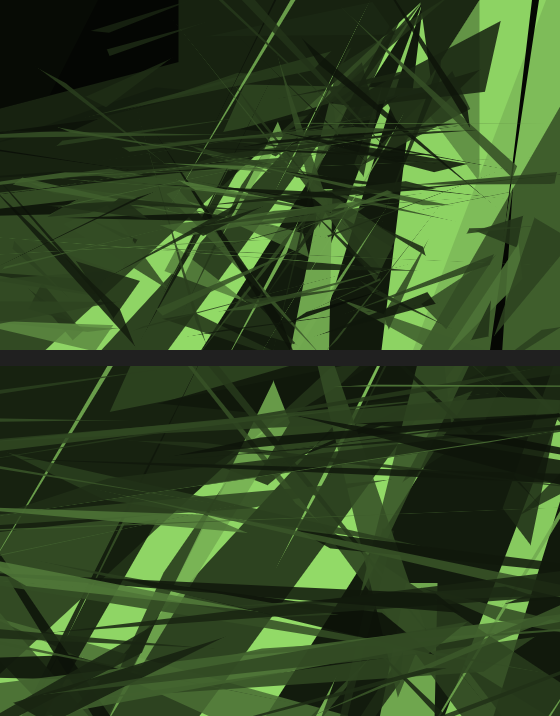
Top: the whole. Bottom: its middle third, enlarged.
This background is drawn by a Shadertoy shader. Its source:

```glsl
// Overlapping angular shards in shades of one green, like splintered glass.
// A fan of rays and a few broad facets set the light and dark zones; loops
// then scatter translucent triangles over them, one family per direction.

float hash(float n) {
    return fract(sin(n * 12.9898) * 43758.5453);
}

// Coverage of a shape from its signed distance, smoothed over one pixel
float fill(float d) {
    return clamp(0.5 - d * iResolution.y, 0.0, 1.0);
}

// Signed distance to the line a-b, negative on its left
float side(vec2 p, vec2 a, vec2 b) {
    vec2 e = b - a;
    return dot(p - a, vec2(e.y, -e.x)) / length(e);
}

// Counter-clockwise triangle with sharp tips
float triangle(vec2 p, vec2 a, vec2 b, vec2 c) {
    return fill(max(side(p, a, b), max(side(p, b, c), side(p, c, a))));
}

// Broad zones of light and dark
float facets(vec2 p) {
    vec2 apex = vec2(1.21, 1.0);
    float tone = mix(0.15, 0.33, fill(side(p, vec2(1.0, 0.56), vec2(0.0, 0.45))));

    // Black upper left corner
    float corner = max(side(p, vec2(0.0, 0.69), vec2(0.5, 0.82)), p.x - 0.51);
    tone = mix(tone, 0.025, fill(corner));
    tone = mix(tone, 0.07, fill(max(corner, side(p, vec2(0.28, 1.0), vec2(0.0, 0.45)) * -1.0)) * 0.5);

    // Rays from the apex, painted left to right
    float feet[7] = float[](0.13, 0.29, 0.48, 0.575, 0.83, 0.90, 1.09);
    float tones[7] = float[](0.95, 0.30, 0.97, 0.12, 0.90, 0.11, 0.94);
    for (int i = 0; i < 7; i++)
        tone = mix(tone, tones[i], fill(side(p, apex, vec2(feet[i], 0.0))));

    // Pale column in the dark ray
    float column = max(side(p, vec2(0.92, 0.46), vec2(0.83, 0.0)), -side(p, vec2(0.95, 0.46), vec2(0.94, 0.0)));
    tone = mix(tone, 0.74, fill(max(column, p.y - 0.46)));

    // Shaded facets at the upper right
    tone = mix(tone, 0.66, triangle(p, vec2(1.37, 1.0), vec2(1.19, 0.72), vec2(1.37, 0.48)));
    tone = mix(tone, 0.18, triangle(p, vec2(1.37, 1.0), vec2(1.2, 1.0), vec2(1.23, 0.78)));
    tone = mix(tone, 0.22, triangle(p, vec2(1.37, 0.80), vec2(1.10, 0.72), vec2(1.16, 0.60)));

    // Lit strip and dim lower right corner
    tone = mix(tone, 0.84, fill(side(p, vec2(1.18, 0.0), vec2(1.56, 1.0)) * -1.0));
    tone = mix(tone, 0.42, fill(-side(p, vec2(1.20, 0.0), vec2(1.62, 0.73))));

    // Black crack down the right side
    tone = mix(tone, 0.03, triangle(p, vec2(1.54, 1.0), vec2(1.52, 1.0), vec2(1.445, 0.37)));
    tone = mix(tone, 0.03, triangle(p, vec2(1.465, 0.46), vec2(1.40, 0.0), vec2(1.435, 0.0)));
    return tone;
}

// Family of wedges: aim is angle and spread, size is length and half width
void shards(inout float tone, vec2 p, float seed, int count, vec2 center,
            vec2 extent, vec2 aim, vec2 size, vec2 shades) {
    for (int i = 0; i < count; i++) {
        float key = seed + float(i) * 9.0;
        vec2 mid = center + extent * (2.0 * vec2(hash(key), hash(key + 1.0)) - 1.0);
        float angle = aim.x + aim.y * (2.0 * hash(key + 2.0) - 1.0);
        vec2 along = vec2(cos(angle), sin(angle)) * (hash(key + 3.0) < 0.5 ? -1.0 : 1.0);
        vec2 across = vec2(-along.y, along.x);
        float reach = size.x * (0.3 + 0.7 * hash(key + 4.0));
        float width = size.y * (0.12 + pow(hash(key + 5.0), 2.0));
        vec2 back = mid - along * reach * 0.5;
        vec2 skew = along * reach * 0.5 * (hash(key + 6.0) - 0.5);
        float cover = triangle(p, mid + along * reach * 0.5, back + across * width, back - across * width + skew);
        float shade = mix(shades.x, shades.y, pow(hash(key + 7.0), 1.6));
        shade *= smoothstep(-0.2, 0.6, mid.x - mid.y + 0.9); // dim near the black corner
        tone = mix(tone, shade, cover * 0.86);
    }
}

void mainImage(out vec4 fragColor, in vec2 fragCoord) {
    vec2 p = fragCoord / iResolution.y;
    float tone = facets(p);

    // Chunky facets: dark above, mid green below
    shards(tone, p, 11.0, 16, vec2(0.72, 0.80), vec2(0.45, 0.17), vec2(0.35, 0.30), vec2(0.65, 0.08), vec2(0.09, 0.32));
    shards(tone, p, 307.0, 24, vec2(0.62, 0.22), vec2(0.62, 0.20), vec2(-0.35, 0.45), vec2(0.40, 0.06), vec2(0.14, 0.62));
    shards(tone, p, 601.0, 7, vec2(1.45, 0.18), vec2(0.15, 0.20), vec2(0.60, 0.70), vec2(0.35, 0.06), vec2(0.22, 0.55));

    // Steep slivers rising to the right, dark then bright
    shards(tone, p, 809.0, 14, vec2(0.85, 0.50), vec2(0.35, 0.40), vec2(1.12, 0.22), vec2(0.75, 0.025), vec2(0.08, 0.36));
    shards(tone, p, 1013.0, 7, vec2(0.85, 0.50), vec2(0.30, 0.40), vec2(1.02, 0.12), vec2(0.65, 0.018), vec2(0.75, 1.0));

    // Slivers falling to the right
    shards(tone, p, 1213.0, 16, vec2(0.72, 0.48), vec2(0.60, 0.40), vec2(-0.95, 0.35), vec2(0.75, 0.022), vec2(0.08, 0.40));

    // Nearly level splinters through the middle, and a looser set below
    shards(tone, p, 1511.0, 44, vec2(0.68, 0.50), vec2(0.76, 0.13), vec2(-0.02, 0.20), vec2(0.75, 0.022), vec2(0.07, 0.58));
    shards(tone, p, 2017.0, 16, vec2(0.75, 0.25), vec2(0.50, 0.18), vec2(0.32, 0.20), vec2(0.50, 0.018), vec2(0.06, 0.42));

    // Fine light hairlines
    shards(tone, p, 2309.0, 10, vec2(0.80, 0.52), vec2(0.70, 0.25), vec2(0.08, 0.25), vec2(0.80, 0.004), vec2(0.40, 0.75));

    fragColor = vec4(vec3(0.59, 0.88, 0.415) * tone, 1.0);
}
```
